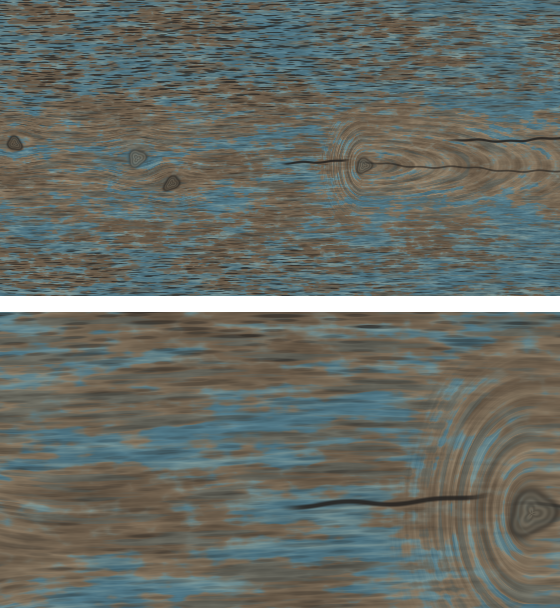
Top: the whole. Bottom: its middle third, enlarged.
A Shadertoy shader for this texture:

```glsl
const vec3 DEEP_BLUE = vec3(0.30, 0.47, 0.54);
const vec3 PALE_BLUE = vec3(0.42, 0.51, 0.51);
const vec3 BROWN = vec3(0.43, 0.37, 0.30);
const vec3 TAN = vec3(0.58, 0.52, 0.43);
const vec3 GREY = vec3(0.45, 0.46, 0.42);
const vec3 DIRT = vec3(0.32, 0.36, 0.35);
const vec3 CRACK = vec3(0.15, 0.14, 0.13);

vec2 hash2(vec2 p) {
    vec3 q = fract(p.xyx * vec3(0.1031, 0.1030, 0.0973));
    q += dot(q, q.yzx + 33.33);
    return fract((q.xx + q.yz) * q.zy);
}

// Distance to the nearest scattered point
float cells(vec2 p) {
    vec2 cell = floor(p), f = fract(p);
    float nearest = 4.0;
    for (int y = -1; y <= 1; y++)
    for (int x = -1; x <= 1; x++) {
        vec2 o = vec2(x, y);
        vec2 d = o + hash2(cell + o + 50.0) - f;
        nearest = min(nearest, dot(d, d));
    }
    return sqrt(nearest);
}

// Layered cellular noise, centred on zero
float layers(vec2 p) {
    float sum = 0.0, amp = 0.5;
    for (int i = 0; i < 3; i++) {
        sum += amp * (cells(p) - 0.46);
        p = p * 2.03 + vec2(17.3, 9.1);
        amp *= 0.6;
    }
    return sum * 3.0;
}

// Short dark slits lying along the grain
float slits(vec2 p, vec2 scale, float size) {
    return 1.0 - smoothstep(size * 0.4, size, cells(p * scale));
}

// Long split from one x to another, tapered at both ends
float split(vec2 p, vec2 start, float end, float slope, float width) {
    float t = (p.x - start.x) / (end - start.x);
    float taper = smoothstep(0.0, 0.15, t) * smoothstep(1.0, 0.85, t);
    float wave = 0.004 * sin(p.x * 21.0) + 0.002 * sin(p.x * 63.0);
    float d = abs(p.y - start.y - slope * (p.x - start.x) - wave);
    float soft = 1.0 / iResolution.y;
    return taper * (1.0 - smoothstep(width * 0.3, width + soft, d));
}

// Grain pushed aside around a knot
float bulge(vec2 p, vec2 centre, float radius) {
    vec2 d = (p - centre) / radius;
    return -0.55 * (p.y - centre.y) * exp(-dot(d, d) * 0.3);
}

vec3 drawKnot(vec3 colour, vec2 p, vec2 centre, float radius, float tilt, float dark) {
    vec2 d = (p - centre) / radius;
    d.x -= tilt * d.y;
    float r = length(d) + 0.12 * sin(atan(d.y, d.x) * 3.0 + centre.x * 9.0);
    float disc = 1.0 - smoothstep(0.8, 1.1, r);
    float rim = exp(-pow((r - 0.95) * 5.0, 2.0));
    vec3 heart = mix(GREY, BROWN * 0.75, dark) * (0.92 + 0.12 * sin(r * 18.0));
    colour = mix(colour, heart, disc * 0.8);
    return mix(colour, CRACK, rim * (0.25 + 0.35 * dark));
}

void mainImage(out vec4 fragColor, in vec2 fragCoord) {
    vec2 p = fragCoord / iResolution.y;
    vec2 eye = vec2(1.23, 0.44);
    vec2 knotA = vec2(0.05, 0.515), knotB = vec2(0.463, 0.465), knotC = vec2(0.58, 0.38);

    // Wavy grain coordinates
    vec2 g = p;
    g.y += 0.007 * sin(p.x * 2.7 + 1.0) + 0.004 * sin(p.x * 6.1 + p.y * 9.0);
    g.y += bulge(p, knotA, 0.04) + bulge(p, knotB, 0.05) + bulge(p, knotC, 0.04);

    // Nested arches stretching to the right of the main knot
    vec2 d = p - eye;
    float ring = length(vec2(d.x * (d.x < 0.0 ? 1.5 : 0.24), d.y));
    float arch = 1.0 - smoothstep(0.10, 0.24, ring + 0.05 * layers(p * 7.0));
    vec2 curved = vec2(p.x * 0.8, ring);

    float patches = layers(p * vec2(2.2, 6.0) + 3.0);
    float chips = layers(p * vec2(18.0, 34.0));
    float streaks = mix(layers(g * vec2(4.0, 46.0)), layers(curved * vec2(5.0, 46.0)), arch);
    float fibres = mix(layers(g * vec2(9.0, 95.0) + 7.0), layers(curved * vec2(12.0, 95.0)), arch);
    float stripes = sin(ring * 300.0 + streaks * 2.5 + patches * 3.0);

    // Bare wood
    float warmth = 0.45 + 0.7 * patches + 0.5 * streaks + arch * (0.25 + 0.2 * stripes);
    vec3 colour = mix(BROWN, TAN, clamp(warmth, 0.0, 1.0));
    colour = mix(colour, GREY, smoothstep(-0.1, 0.5, chips + 0.4 * streaks) * 0.5);

    // Worn paint, thick near the upper and lower edges
    float edges = smoothstep(0.56, 0.76, p.y) + smoothstep(0.36, 0.16, p.y);
    float island = exp(-dot(p - vec2(1.0, 0.46), (p - vec2(1.0, 0.46)) * vec2(9.0, 45.0)));
    float cover = -0.22 + 0.47 * edges + 0.38 * island + 0.12 * smoothstep(0.6, 1.8, p.x);
    cover += 0.55 * patches + 0.6 * streaks + 0.4 * chips + arch * (0.17 * stripes - 0.1);
    float paint = smoothstep(-0.16, 0.22, cover);
    vec3 blue = mix(DEEP_BLUE, PALE_BLUE, clamp(0.42 + 0.7 * fibres - 0.7 * patches, 0.0, 1.0));
    colour = mix(colour, blue, paint * 0.92);

    // Grime and fine fibre shading
    float grime = smoothstep(0.12, 0.55, 0.5 * fibres - streaks + 0.3 * patches);
    colour = mix(colour, DIRT, grime * 0.6);
    colour *= 1.0 + 0.16 * fibres + 0.07 * chips;

    // Slits gather in the upper boards and along the foot
    float worn = 0.25 + 0.6 * smoothstep(0.55, 0.75, p.y) + 0.35 * smoothstep(0.25, 0.1, p.y);
    worn *= (1.0 - 0.4 * smoothstep(0.8, 1.6, p.x)) * (1.0 - 0.7 * arch);
    float dark = slits(g, vec2(6.0, 75.0), 0.24) + 0.7 * slits(g + 4.0, vec2(14.0, 110.0), 0.27);
    colour = mix(colour, CRACK, clamp(dark * worn, 0.0, 0.75));

    // Knots
    colour = drawKnot(colour, p, knotA, 0.024, -0.2, 0.9);
    colour = drawKnot(colour, p, knotB, 0.030, 0.1, 0.2);
    colour = drawKnot(colour, p, knotC, 0.025, 0.4, 0.8);
    colour = drawKnot(colour, p, eye, 0.026, 0.2, 0.5);

    // Long splits
    float gap = split(p, vec2(1.49, 0.522), 2.0, 0.02, 0.0035);
    gap = max(gap, split(p, vec2(0.94, 0.442), 1.19, 0.09, 0.003));
    gap = max(gap, 0.7 * split(p, vec2(1.17, 0.45), 2.0, -0.045, 0.002));
    gap = max(gap, 0.8 * split(p, vec2(0.50, 0.895), 0.98, 0.035, 0.002));
    colour = mix(colour, CRACK, gap * 0.9);

    fragColor = vec4(clamp(colour, 0.0, 1.0), 1.0);
}
```
